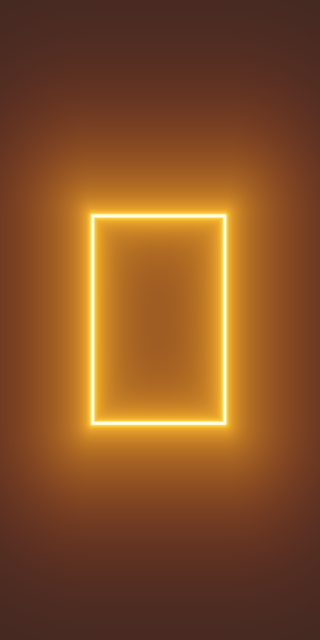
A Shadertoy shader for this background:

```glsl
// A glowing rectangular neon frame on a warm, dark amber wall.

// Layout, in canvas widths
const vec2 FRAME_CENTER = vec2(0.4955, 1.0013);
const vec2 FRAME_HALF = vec2(0.2065, 0.324);
const float TUBE_RADIUS = 0.0052;
const float FRINGE_RADIUS = 0.010;

// Light falloff
const float SIDE_FALLOFF = 1.12;     // light fades faster sideways
const float INNER_ROUNDNESS = 2.5;   // lower values blend the four sides more
const float HAZE_SHAPE = 1.3;
const vec3 HAZE_REACH = vec3(0.33, 0.223, 0.223);
const vec3 GLOW_REACH = vec3(0.04, 0.033, 0.03);

// Colours
const vec3 WALL_COLOR = vec3(0.24, 0.16, 0.135);
const vec3 HAZE_COLOR = vec3(0.52, 0.34, 0.0);
const vec3 GLOW_COLOR = vec3(0.27, 0.28, 0.06);
const vec3 FRINGE_COLOR = vec3(1.0, 0.88, 0.32);
const vec3 TUBE_COLOR = vec3(1.0, 1.0, 0.91);

// Signed distance to a box
float boxDistance(vec2 p, vec2 halfSize) {
    vec2 q = abs(p) - halfSize;
    return length(max(q, 0.0)) + min(max(q.x, q.y), 0.0);
}

// Distance travelled by the light, softly joining the sides inside
float lightDistance(vec2 p) {
    vec2 q = abs(p) - FRAME_HALF;
    if (max(q.x, q.y) > 0.0) {
        return length(max(q, 0.0) * vec2(SIDE_FALLOFF, 1.0));
    }
    vec2 nearSides = pow(max(-q, 1e-4), vec2(-INNER_ROUNDNESS));
    vec2 farSides = pow(FRAME_HALF + abs(p), vec2(-INNER_ROUNDNESS));
    float total = dot(nearSides + farSides, vec2(1.0));
    return pow(total, -1.0 / INNER_ROUNDNESS);
}

void mainImage(out vec4 fragColor, in vec2 fragCoord) {
    vec2 p = fragCoord / iResolution.x - FRAME_CENTER;
    float pixel = 1.0 / iResolution.x;

    // Wide haze and tight glow on the wall
    float reach = lightDistance(p);
    vec3 color = WALL_COLOR;
    color += HAZE_COLOR * exp(-pow(reach / HAZE_REACH, vec3(HAZE_SHAPE)));
    color += GLOW_COLOR * exp(-reach / GLOW_REACH);

    // Yellow fringe around the white-hot tube
    float tube = abs(boxDistance(p, FRAME_HALF));
    float fringe = exp(-pow(tube / FRINGE_RADIUS, 2.0));
    color = mix(color, FRINGE_COLOR, fringe);
    float edge = max(pixel, 0.0025);
    float core = 1.0 - smoothstep(TUBE_RADIUS - edge, TUBE_RADIUS + edge, tube);
    color = mix(color, TUBE_COLOR, core);

    fragColor = vec4(clamp(color, 0.0, 1.0), 1.0);
}
```
